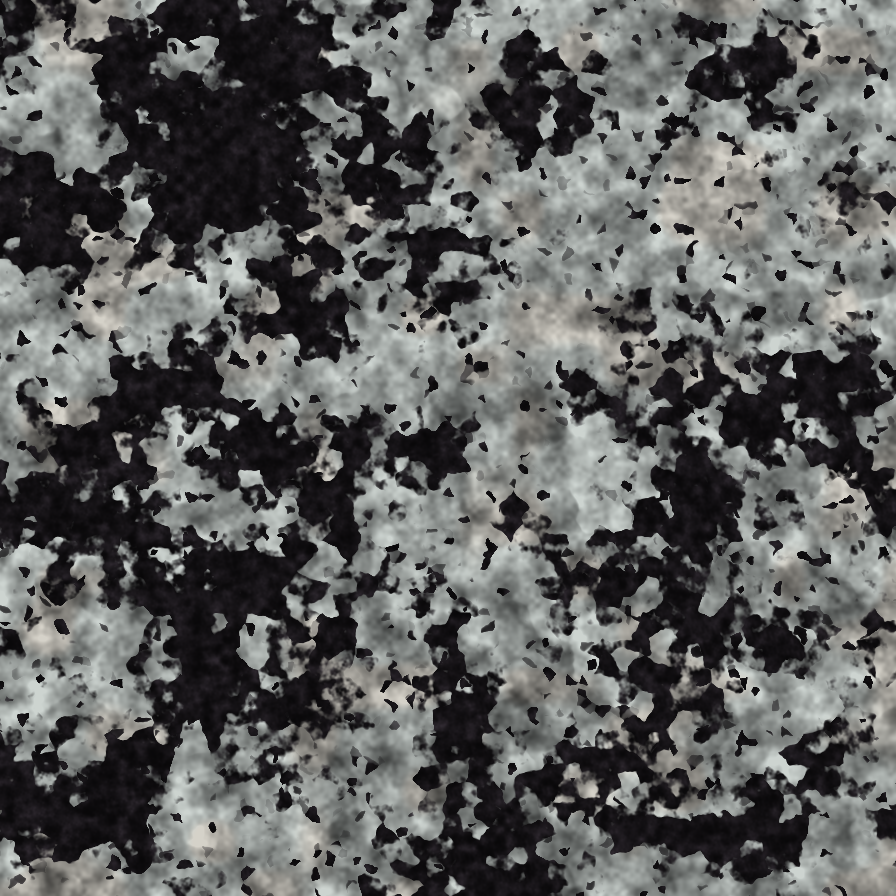
This texture is drawn by a WebGL 2 fragment shader. Its source:

```glsl
#version 300 es
precision highp float;
// Polished granite: pale feldspar with clustered black mica grains.
// Soft Voronoi cells, warped by noise, are thresholded into ragged dark
// grains over a mottled grey ground; finer cells add isolated specks.

#define GRAIN_SCALE 48.0
#define SPECK_SCALE 95.0
#define FELDSPAR_SCALE 25.0
#define CELL_SHARPNESS 14.0
#define WARP 0.013
#define DARK_LEVEL -0.10
#define EDGE_SOFTNESS 0.07
#define PALE_LEVEL 0.585
#define PALE_TINT vec3(0.98, 1.015, 0.997)
#define WARM_TINT vec3(1.03, 1.0, 0.95)
#define MICA_TINT vec3(1.05, 0.92, 1.08)

uniform vec2 u_resolution;
out vec4 fragColor;

float hash(vec2 p) {
    return fract(sin(dot(p, vec2(127.1, 311.7))) * 43758.5453);
}

float noise(vec2 p) {
    vec2 i = floor(p), f = fract(p);
    f = f * f * (3.0 - 2.0 * f);
    float low = mix(hash(i), hash(i + vec2(1, 0)), f.x);
    float high = mix(hash(i + vec2(0, 1)), hash(i + vec2(1, 1)), f.x);
    return mix(low, high, f.y);
}

// Three octaves, rotated against the lattice, range 0 to 1
float fbm(vec2 p) {
    float sum = 0.0, weight = 0.571;
    for (int i = 0; i < 3; i++) {
        sum += weight * noise(p);
        p = mat2(1.6, 1.2, -1.2, 1.6) * p + 17.3;
        weight *= 0.5;
    }
    return sum;
}

// Voronoi cells with blended borders; each holds a zero-mean random value,
// and cluster makes neighbouring cells alike
float softCells(vec2 p, float salt, float cluster) {
    vec2 base = floor(p);
    float sum = 0.0, total = 0.0;
    for (int y = -1; y <= 1; y++) {
        for (int x = -1; x <= 1; x++) {
            vec2 id = base + vec2(x, y);
            vec2 seed = id + vec2(hash(id + salt), hash(id + salt + 53.7));
            vec2 d = p - seed;
            float weight = exp(-CELL_SHARPNESS * dot(d, d));
            float value = hash(id + salt + 91.3) - 0.5;
            value += cluster * (noise(seed * 0.29 + salt) - 0.5);
            sum += weight * value;
            total += weight;
        }
    }
    return sum / total;
}

void main() {
    vec2 p = gl_FragCoord.xy / min(u_resolution.x, u_resolution.y);

    // Ragged grain outlines
    vec2 warp = vec2(fbm(p * 62.0), fbm(p * 62.0 + 41.0)) - 0.5;
    vec2 q = p + WARP * warp;

    // Dark grains, gathered by broad patches
    float field = 0.45 * softCells(q * GRAIN_SCALE, 7.0, 1.7);
    field += 0.35 * (noise(p * 4.0 + 3.0) - 0.5);
    field += 0.40 * (fbm(p * 85.0 + 9.0) - 0.5);
    float dark = 1.0 - smoothstep(DARK_LEVEL - EDGE_SOFTNESS,
                                  DARK_LEVEL + EDGE_SOFTNESS, field);
    float speck = softCells(q * SPECK_SCALE, 31.0, 0.0);
    dark = max(dark, 1.0 - smoothstep(-0.44, -0.36, speck));

    // Pale ground: broad crystals, cloudy mottling and fine texture
    float crystal = softCells(q * FELDSPAR_SCALE, 63.0, 0.0);
    float fine = noise(p * 170.0 + 5.0);
    float pale = PALE_LEVEL + 0.26 * crystal;
    pale += 0.60 * (fbm(p * 45.0 + 27.0) - 0.5) + 0.12 * (fine - 0.5);
    float warmth = 0.8 * smoothstep(0.58, 0.8, noise(p * 17.0 + 71.0));
    vec3 paleColor = clamp(pale, 0.25, 0.82) * mix(PALE_TINT, WARM_TINT, warmth);

    // Mica: nearly black with faint violet flecks
    float fleck = fbm(p * 95.0 + 13.0);
    vec3 micaColor = (0.03 + 0.17 * fleck * fleck) * MICA_TINT;

    fragColor = vec4(mix(paleColor, micaColor, dark), 1.0);
}
```
